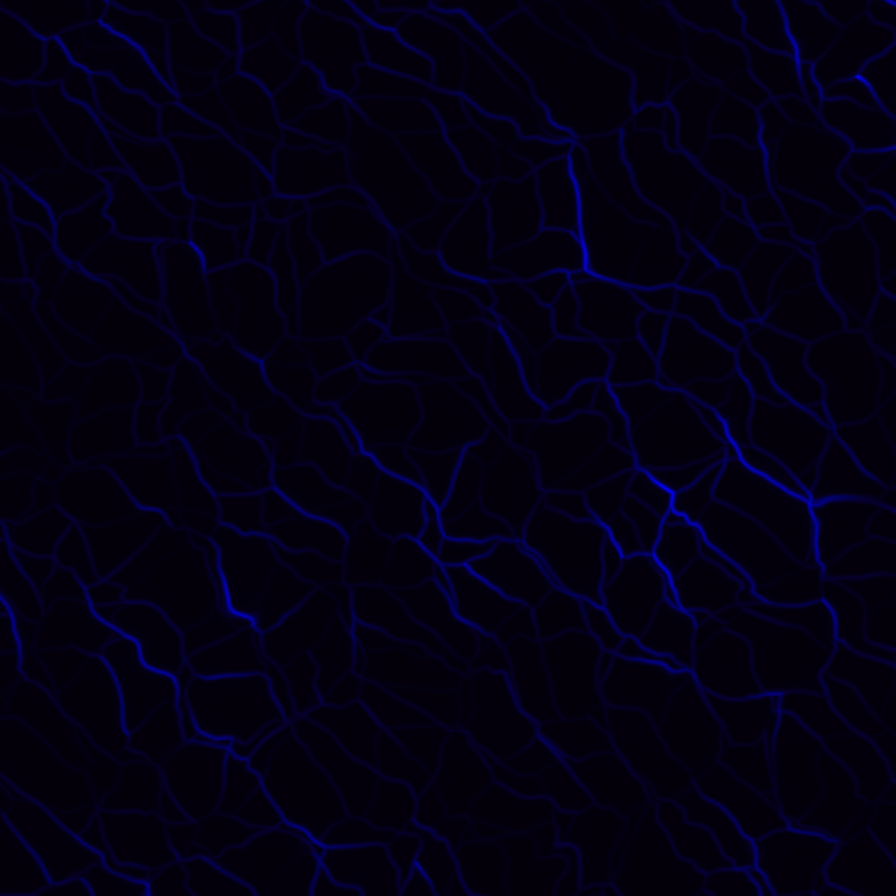
Write a WebGL 2 fragment shader that draws this texture.

```glsl
#version 300 es
precision highp float;
// Thin electric-blue veins meandering diagonally across a near-black ground.

uniform vec2 u_resolution;
out vec4 fragColor;

const vec3 GROUND = vec3(0.010, 0.0, 0.040);
const vec3 GLOW = vec3(0.0, 0.0, 1.0);
const float FLOW_ANGLE = -0.80;              // main direction of the veins
const vec2 COARSE_CELLS = vec2(8.0, 10.5);   // cells along and across the flow
const vec2 FINE_CELLS = vec2(12.0, 14.5);
const float COARSE_GAIN = 0.100;
const float FINE_GAIN = 0.064;
const float VEIN_WIDTH = 0.0029;
const float HALO_SHARE = 0.10;
const float HALO_SPREAD = 3.0;
const float WARP_COARSE = 0.040;
const float WARP_MEDIUM = 0.021;
const float WARP_FINE = 0.0085;
const float REGION_CONTRAST = 2.0;           // long bright and dark stretches
const float DETAIL_CONTRAST = 2.1;           // short sparks along a vein
const float FLOW_CONTRAST = 1.4;             // favours veins along the flow
const float EDGE_CONTRAST = 0.7;             // random change per vein

// Integer hash: two values in 0..1 for a lattice point.
vec2 hash2(ivec2 cell) {
    uvec2 v = uvec2(cell + 4096) * 1664525u + 1013904223u;
    v.x += v.y * 1664525u;
    v.y += v.x * 1664525u;
    v ^= v >> 16u;
    v.x += v.y * 1664525u;
    v.y += v.x * 1664525u;
    v ^= v >> 16u;
    return vec2(v >> 8u) / 16777216.0;
}

// Smooth two-channel value noise.
vec2 noise2(vec2 p) {
    ivec2 i = ivec2(floor(p));
    vec2 f = fract(p);
    f = f * f * (3.0 - 2.0 * f);
    return mix(mix(hash2(i), hash2(i + ivec2(1, 0)), f.x),
               mix(hash2(i + ivec2(0, 1)), hash2(i + ivec2(1, 1)), f.x), f.y);
}

// Offset from the sample to the seed point of a cell.
vec2 seedOffset(ivec2 cell, vec2 q) {
    return vec2(cell) + 0.05 + 0.9 * hash2(cell) - q;
}

// Brightness of the borders of a stretched Voronoi net; bend is the
// Jacobian of the warp, which keeps the veins evenly thin.
float veinNet(vec2 p, vec2 cells, mat2 bend, float width) {
    vec2 q = p * cells;
    ivec2 base = ivec2(floor(q));

    // Nearest seed
    ivec2 home = base;
    vec2 homeOffset = vec2(0.0);
    float nearest = 1e5;
    for (int y = -1; y <= 1; y++)
    for (int x = -1; x <= 1; x++) {
        ivec2 cell = base + ivec2(x, y);
        vec2 offset = seedOffset(cell, q);
        float d = dot(offset, offset);
        if (d < nearest) {
            nearest = d;
            home = cell;
            homeOffset = offset;
        }
    }

    // Strongest border around the home cell, measured in canvas units
    float light = 0.0;
    for (int y = -2; y <= 2; y++)
    for (int x = -2; x <= 2; x++) {
        if (x == 0 && y == 0) continue;
        ivec2 cell = home + ivec2(x, y);
        vec2 offset = seedOffset(cell, q);
        vec2 across = offset - homeOffset;
        vec2 normal = across * cells;
        float slope = max(length(normal * bend), 0.4 * length(normal));
        float d = abs(dot(0.5 * (offset + homeOffset), across)) / slope;
        float along = abs(normal.y) / length(normal);
        float variety = hash2(home + cell + 977).x;
        float strength = exp(FLOW_CONTRAST * (along - 0.7)
                           + EDGE_CONTRAST * (variety - 0.5));
        float core = exp(-d * d / (width * width));
        float halo = HALO_SHARE * exp(-d / (HALO_SPREAD * width));
        light = max(light, strength * (core + halo));
    }
    return light;
}

// Brightness variation drawn out along the flow.
float regionLevel(vec2 p) {
    float region = noise2(p * vec2(4.2, 9.0) + 31.0).x - 0.5;
    float detail = noise2(p * vec2(15.0, 20.0) + 57.0).y - 0.5;
    return exp(REGION_CONTRAST * region + DETAIL_CONTRAST * detail);
}

void main() {
    float side = min(u_resolution.x, u_resolution.y);
    vec2 p = gl_FragCoord.xy / side;
    float width = max(VEIN_WIDTH, 1.1 / side);

    // Meander, then turn to the flow frame
    p += WARP_COARSE * (noise2(p * 10.0 + 11.0) - 0.5);
    p += WARP_MEDIUM * (noise2(p * 25.0 + 83.0) - 0.5);
    p += WARP_FINE * (noise2(p * 56.0 + 29.0) - 0.5);
    float c = cos(FLOW_ANGLE), s = sin(FLOW_ANGLE);
    vec2 flow = vec2(c * p.x + s * p.y, c * p.y - s * p.x);
    mat2 bend = mat2(dFdx(flow), dFdy(flow)) * side;

    float coarse = COARSE_GAIN * veinNet(flow, COARSE_CELLS, bend, width) * regionLevel(flow);
    float fine = FINE_GAIN * veinNet(flow + 7.3, FINE_CELLS, bend, width) * regionLevel(flow + 4.7);
    float light = max(coarse, fine) + 0.4 * min(coarse, fine);

    vec3 color = GROUND + GLOW * light;
    color.r += 0.010 * smoothstep(0.02, 0.08, light) * (1.0 - smoothstep(0.12, 0.22, light));
    fragColor = vec4(min(color, 1.0), 1.0);
}
```
